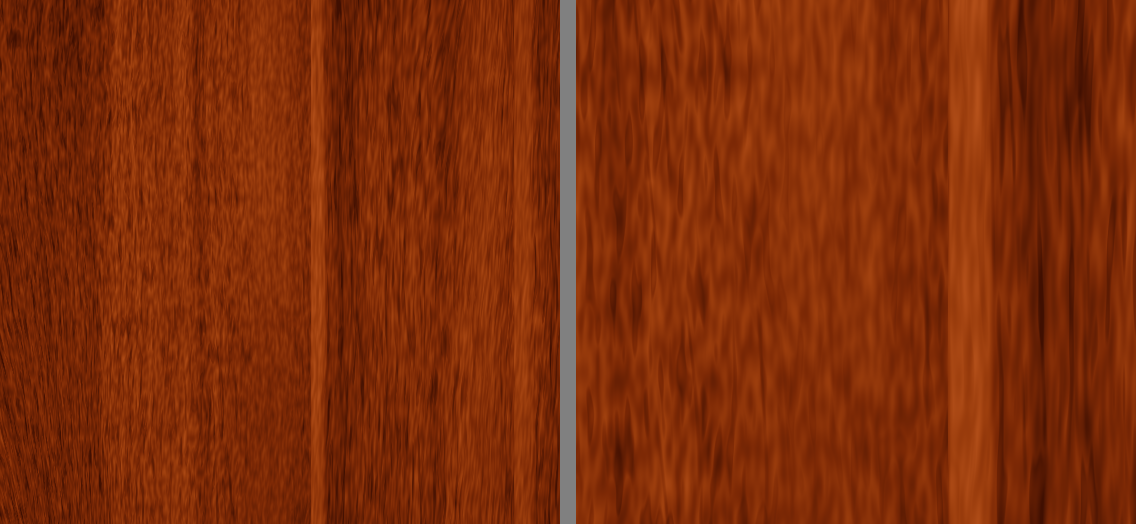
Left, the full canvas; right, a detail of the centre.
Write a WebGL 2 fragment shader that draws this texture.

```glsl
#version 300 es
precision highp float;
// Polished red-brown wooden planks with vertical grain, pale seams and small knots.

#define BASE_TONE 0.551
#define SEAM_A 0.555
#define SEAM_B 0.918
#define BAND_CONTRAST 0.95
#define STREAK_CONTRAST 0.08
#define PORE_DEPTH 0.13
#define LINE_DEPTH 0.085
#define FIBRE_CONTRAST 0.12
#define FIBRE_DENSITY 205.0
#define WAVINESS 0.016
#define VIGNETTE 0.13

uniform vec2 u_resolution;
out vec4 fragColor;

vec2 gradient(vec2 cell) {
    uvec2 q = uvec2(ivec2(cell)) * uvec2(1597334673u, 3812015801u);
    uint h = (q.x ^ q.y) * 1597334673u;
    h = (h ^ (h >> 15u)) * 2246822519u;
    float angle = float((h ^ (h >> 13u)) & 65535u) * 6.28318 / 65536.0;
    return vec2(cos(angle), sin(angle));
}

float gradientNoise(vec2 p) {
    vec2 i = floor(p), f = p - i;
    vec2 w = f * f * f * (f * (f * 6.0 - 15.0) + 10.0);
    float a = dot(gradient(i), f);
    float b = dot(gradient(i + vec2(1, 0)), f - vec2(1, 0));
    float c = dot(gradient(i + vec2(0, 1)), f - vec2(0, 1));
    float d = dot(gradient(i + vec2(1, 1)), f - vec2(1, 1));
    return mix(mix(a, b, w.x), mix(c, d, w.x), w.y) * 1.4;
}

float bump(float x, float centre, float width) {
    float d = (x - centre) / width;
    return exp(-d * d);
}

// Broad light and dark bands across each plank
float bandTone(float x, float y, float plank) {
    if (plank < 0.5)
        return -0.05 * bump(x, 0.04, 0.11) - 0.035 * bump(x, 0.145, 0.03)
             + 0.03 * bump(x, 0.21, 0.03) + 0.06 * bump(x, 0.325, 0.022)
             + 0.025 * bump(x, 0.26, 0.03) - 0.04 * bump(x, 0.36, 0.014)
             + 0.04 * bump(x, 0.48, 0.045) * smoothstep(0.3, 0.7, y)
             - 0.045 * bump(x, 0.5, 0.09) * smoothstep(0.55, 0.2, y)
             - 0.03 * bump(x, 0.555, 0.03);
    if (plank < 1.5)
        return -0.1 * bump(x, 0.608, 0.03) - 0.03 * bump(x, 0.68, 0.05)
             + 0.035 * bump(x, 0.735, 0.013) - 0.045 * bump(x, 0.775, 0.022)
             + 0.045 * bump(x, 0.85, 0.04) - 0.025 * bump(x, 0.91, 0.02);
    return -0.05 * smoothstep(0.94, 0.975, x);
}

// Pale strip along the right of a seam
float seamStrip(float x, float seam, float width) {
    return smoothstep(-0.001, 0.002, x - seam) * smoothstep(width * 1.2, width * 0.75, x - seam);
}

// Maps tone, expressed as red level, to the stain colour
vec3 stain(float tone) {
    vec3 c = mix(vec3(0.25, 0.06, 0.005), vec3(0.49, 0.16, 0.02), clamp((tone - 0.25) / 0.24, 0.0, 1.0));
    c = mix(c, vec3(0.61, 0.24, 0.05), clamp((tone - 0.49) / 0.12, 0.0, 1.0));
    return mix(c, vec3(0.78, 0.37, 0.14), clamp((tone - 0.61) / 0.17, 0.0, 1.0));
}

void main() {
    vec2 uv = gl_FragCoord.xy / u_resolution;
    vec2 p = gl_FragCoord.xy / u_resolution.y;
    float plank = step(SEAM_A, uv.x) + step(SEAM_B, uv.x);
    vec2 shift = vec2(7.3, 3.7) * plank;

    // Grain path: slow waviness plus a lean in the lower left
    float bend = WAVINESS * gradientNoise(vec2(p.x * 3.0, p.y * 1.8) + shift)
               + 0.0025 * gradientNoise(vec2(p.x * 14.0, p.y * 9.0) + shift);
    float low = 1.0 - uv.y;
    bend -= 0.16 * low * low * smoothstep(0.26, 0.0, uv.x);
    bend -= 0.05 * uv.y * bump(uv.x, 0.83, 0.1) * step(plank, 1.5);

    // Knots push the grain aside and darken it
    float knots = 0.0;
    for (int i = 0; i < 3; i++) {
        float k = float(i);
        vec2 centre = i < 2 ? vec2(0.218 + 0.026 * k, 0.808 - 0.016 * k) : vec2(0.815, 0.04);
        vec2 d = (uv - centre) * vec2(1.0, 0.65);
        float r2 = dot(d, d);
        bend += 0.5 * d.x * exp(-r2 / 0.0007);
        knots += exp(-r2 / 0.00003);
    }
    vec2 g = vec2(p.x + bend, p.y) + shift;

    // How coarse and open the grain is in each part
    float stripA = seamStrip(uv.x, SEAM_A, 0.025), stripB = seamStrip(uv.x, SEAM_B, 0.032);
    float smoothWood = bump(uv.x, 0.49, 0.065) + 0.7 * bump(uv.x, 0.86, 0.045)
                     + 0.4 * bump(uv.x, 0.31, 0.05) + stripA + stripB;
    float open = 1.0 - 0.7 * clamp(smoothWood, 0.0, 1.0);
    float straight = step(0.5, plank);

    // Long streaks and faint arched figure
    float streak = 0.45 * gradientNoise(vec2(g.x * 24.0, g.y * 0.7))
                 + 0.8 * gradientNoise(vec2(g.x * 80.0, g.y * 1.5));
    float field = g.x * 17.0 + 2.2 * gradientNoise(vec2(g.x * 4.0, g.y * 2.6));
    float figure = pow(0.5 + 0.5 * sin(field * 6.28318), 4.0);

    // Thin, long dark lines that fade in and out along the grain
    float vein = abs(gradientNoise(vec2(g.x * 72.0, g.y * mix(5.0, 2.6, straight)) + 83.0));
    float present = smoothstep(-0.15, 0.3, gradientNoise(vec2(g.x * 45.0, g.y * 7.0) + 19.0));
    float lines = smoothstep(0.17, 0.02, vein) * present;

    // Short dark pores and fine embossed fibres
    float stroke = gradientNoise(vec2(g.x * 165.0 - g.y * 3.0, g.y * mix(20.0, 11.0, straight)));
    float fibre = gradientNoise(vec2(g.x * FIBRE_DENSITY - g.y * 9.0, g.y * mix(46.0, 26.0, straight)) + 31.0);
    float pores = smoothstep(0.14, 0.48, stroke + 0.35 * fibre);

    float tone = BASE_TONE + BAND_CONTRAST * bandTone(uv.x + 0.5 * bend, uv.y, plank);
    tone += 0.1 * stripA + 0.07 * stripB;
    tone += STREAK_CONTRAST * streak * (0.4 + 0.6 * open) - 0.018 * figure;
    tone += FIBRE_CONTRAST * fibre * (0.6 + 0.4 * open);
    tone -= (PORE_DEPTH * pores + LINE_DEPTH * lines) * open + 0.08 * knots;

    // Darkening towards the corners
    vec2 c = uv - vec2(0.5, 0.46);
    tone -= VIGNETTE * dot(c, c);
    fragColor = vec4(stain(tone), 1.0);
}
```
